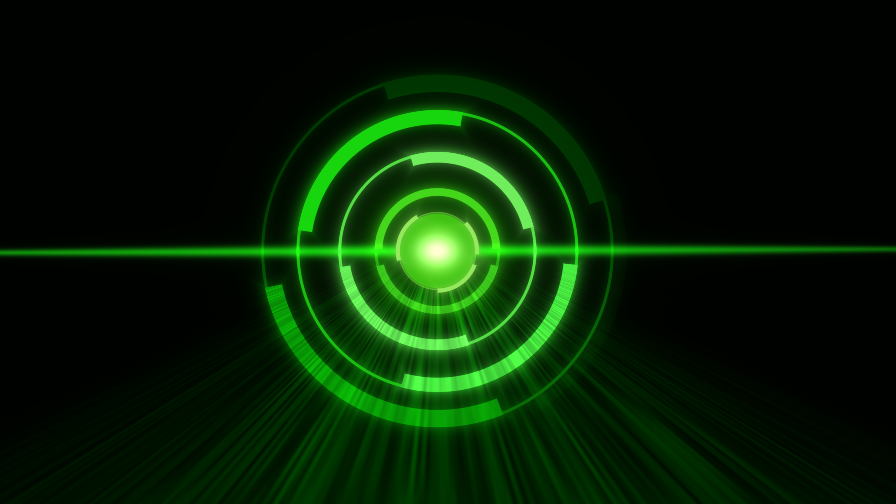
This background is drawn by a Shadertoy shader. Its source:

```glsl
#define CENTER vec2(-0.021, 0.002)
#define LINE_WIDTH 0.0065
#define GLOW_AMOUNT 0.32
#define GLOW_FALLOFF 85.0
#define CORE_RADIUS 0.075
#define HALO_AMOUNT 0.50
#define HALO_SIZE 0.095
#define BEAM_WIDTH 0.013
#define BEAM_TILT 0.004
#define FLOOR_AMOUNT 0.19
#define HORIZON 0.03
#define STREAK_DENSITY 48.0

const float PI = 3.14159;

float hash(vec2 p) {
    vec3 q = fract(p.xyx * vec3(0.1031, 0.1030, 0.0973));
    q += dot(q, q.yzx + 33.33);
    return fract((q.x + q.y) * q.z);
}

float noise(vec2 p) {
    vec2 i = floor(p), f = fract(p);
    f = f * f * (3.0 - 2.0 * f);
    vec2 e = vec2(0.0, 1.0);
    return mix(mix(hash(i), hash(i + e.yx), f.x),
               mix(hash(i + e.xy), hash(i + e.yy), f.x), f.y);
}

// Coverage plus soft glow of a band; span holds mid angle and half angle in degrees
float arc(vec2 p, float outer, float width, vec2 span) {
    float r = length(p);
    float turn = atan(p.y, p.x) - radians(span.x);
    float angle = abs(mod(turn + PI, 2.0 * PI) - PI);
    float d = abs(r - outer + 0.5 * width) - 0.5 * width;
    d = max(d, (angle - radians(span.y)) * r);
    float aa = 0.8 / iResolution.y;
    float fill = 1.0 - smoothstep(-aa, aa, d);
    return max(fill, GLOW_AMOUNT * exp(-max(d, 0.0) * GLOW_FALLOFF));
}

// Thin full circle with one heavy arc above and one below
void ring(inout vec3 col, vec2 p, float outer, float width, vec2 upper, vec2 lower,
          vec3 lineCol, vec3 upperCol, vec3 lowerCol) {
    col = mix(col, lineCol, arc(p, outer, LINE_WIDTH, vec2(0.0, 200.0)));
    col = mix(col, upperCol, arc(p, outer, width, upper));
    col = mix(col, lowerCol, arc(p, outer, width, lower));
}

// Fine lines fanning out from the vanishing point
float streaks(float fan, float depth) {
    float along = log(depth + 0.02) * 2.5;
    float fine = noise(vec2(fan * STREAK_DENSITY + 300.0, along + 20.0));
    float broad = noise(vec2(fan * STREAK_DENSITY * 0.3 + 90.0, along * 0.4 + 50.0));
    return fine * (0.5 + broad);
}

void mainImage(out vec4 fragColor, in vec2 fragCoord) {
    vec2 p = (fragCoord - 0.5 * iResolution.xy) / iResolution.y - CENTER;
    float r = length(p);

    // Floor
    float depth = max(HORIZON - p.y, 0.001);
    float fan = clamp(p.x / depth, -6.0, 6.0);
    float below = smoothstep(0.02, 0.16, depth);
    float streak = streaks(fan, depth);
    float wedge = exp(-0.42 * fan * fan) * (1.0 - smoothstep(1.7, 2.7, abs(fan)));
    vec3 col = vec3(0.0, 0.006, 0.0);
    col.g += FLOOR_AMOUNT * wedge * below * (0.35 + 0.95 * streak);

    // Halo with faint rays
    float halo = HALO_AMOUNT * exp(-r / HALO_SIZE);
    col += vec3(0.10, 1.0, 0.0) * halo * mix(1.0, 0.55 + streak, below);

    // Rings, from the outside in
    float low = smoothstep(0.15, -0.25, p.y) * 1.0;
    float grain = mix(1.0, 0.82 + 0.34 * streak, below);
    col.g += 0.035 * arc(p, 0.376, 0.02, vec2(-20.0, 38.0));
    ring(col, p, 0.350, 0.035, vec2(62.5, 45.5), vec2(242.0, 50.0),
         mix(vec3(0.0, 0.22, 0.0), vec3(0.03, 0.42, 0.02), low),
         vec3(0.0, 0.20, 0.0), vec3(0.03, 0.62, 0.02) * grain);
    ring(col, p, 0.280, 0.029, vec2(125.5, 46.0), vec2(304.7, 49.7),
         vec3(0.10, 0.74, 0.07), vec3(0.09, 0.84, 0.05),
         vec3(0.28, 0.92, 0.25) * grain);
    ring(col, p, 0.197, 0.022, vec2(60.0, 46.0), vec2(239.0, 49.7),
         vec3(0.32, 0.87, 0.26), vec3(0.44, 0.93, 0.36),
         vec3(0.40, 0.94, 0.34) * grain);
    ring(col, p, 0.125, 0.016, vec2(90.0, 88.0), vec2(270.0, 76.0),
         vec3(0.12, 0.60, 0.04), vec3(0.26, 0.84, 0.10),
         vec3(0.22, 0.78, 0.10) * grain);

    // Horizontal beam, thinner and dimmer towards the sides
    float side = clamp(abs(p.x) / 0.9, 0.0, 1.0);
    float beamY = (p.y - BEAM_TILT * p.x) / (BEAM_WIDTH * mix(1.0, 0.45, side));
    float beam = exp(-beamY * beamY) + 0.16 * exp(-abs(beamY) * 0.7);
    float fade = mix(0.72, p.x > 0.0 ? 0.34 : 0.46, side);
    col += vec3(0.10, 1.0, 0.07) * beam * fade * (1.0 - 0.6 * col.g);

    // Core disc and its rim
    vec3 disc = mix(vec3(0.48, 0.93, 0.22), vec3(0.20, 0.73, 0.03),
                    smoothstep(0.015, CORE_RADIUS, r));
    float soft = 1.5 / iResolution.y;
    col = mix(col, disc, 1.0 - smoothstep(CORE_RADIUS - soft, CORE_RADIUS + soft, r));
    vec3 rim = vec3(0.58, 0.91, 0.36);
    col = mix(col, rim, 0.55 * arc(p, 0.078, 0.003, vec2(0.0, 200.0)));
    col = mix(col, rim, arc(p, 0.083, 0.009, vec2(157.0, 37.0)));
    col = mix(col, rim, arc(p, 0.083, 0.009, vec2(20.0, 25.0)));
    col = mix(col, rim, arc(p, 0.083, 0.009, vec2(305.0, 35.0)));

    // Hot centre, stretched sideways
    vec2 q = p * vec2(0.85, 1.15);
    col += vec3(0.55, 0.35, 0.62) * exp(-dot(q, q) / 0.0010);

    fragColor = vec4(clamp(col, 0.0, 1.0), 1.0);
}
```
